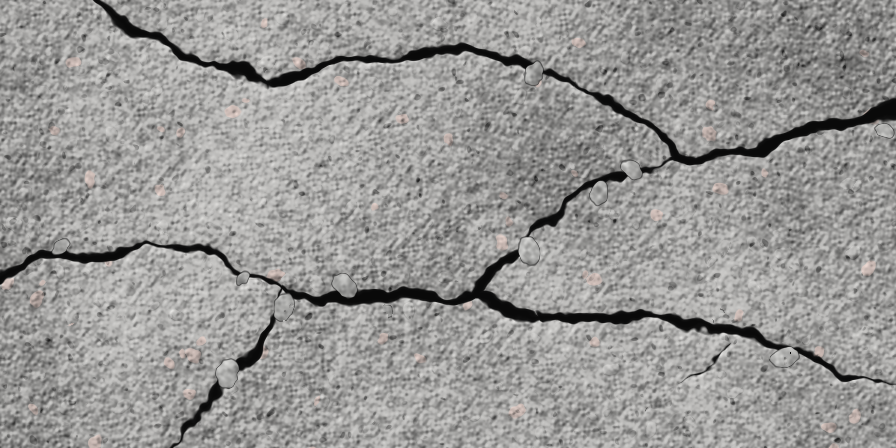
Reproduce this texture procedurally as a WebGL 2 fragment shader.

```glsl
#version 300 es
precision highp float;
// Weathered grey concrete, gritty and sunlit, split by branching black cracks.
uniform vec2 u_resolution;
out vec4 fragColor;

float hash(vec2 p) {
  return fract(sin(dot(p, vec2(127.1, 311.7))) * 43758.55);
}

float noise(vec2 p) {
  vec2 i = floor(p), f = fract(p);
  f = f * f * (3.0 - 2.0 * f);
  return mix(mix(hash(i), hash(i + vec2(1, 0)), f.x),
             mix(hash(i + vec2(0, 1)), hash(i + vec2(1, 1)), f.x), f.y);
}

float fbm(vec2 p) {
  float sum = 0.0, amp = 0.53;
  for (int i = 0; i < 4; i++) {
    sum += amp * noise(p);
    p = mat2(1.6, 1.2, -1.2, 1.6) * p + 7.3;
    amp *= 0.5;
  }
  return sum;
}

// Signed distance to a tapered stroke, bowed to the left of its direction
float stroke(vec2 p, vec2 a, vec2 b, float bow, float w0, float w1) {
  vec2 dir = b - a;
  float t = clamp(dot(p - a, dir) / dot(dir, dir), 0.0, 1.0);
  vec2 side = normalize(vec2(-dir.y, dir.x));
  vec2 c = a + dir * t + side * bow * 4.0 * t * (1.0 - t);
  return length(p - c) - mix(w0, w1, t);
}

// Signed distance to the crack network, with jagged course and uneven width
float cracks(vec2 p) {
  vec2 q = p + 0.085 * (vec2(fbm(p * 9.0), fbm(p * 9.0 + 41.0)) - 0.5);
  // upper crack
  float d = stroke(q, vec2(0.11, 1.03), vec2(0.6, 0.82), -0.015, 0.009, 0.010);
  d = min(d, stroke(q, vec2(0.6, 0.82), vec2(1.3, 0.81), 0.07, 0.010, 0.008));
  d = min(d, stroke(q, vec2(1.3, 0.81), vec2(1.5, 0.66), 0.012, 0.007, 0.010));
  d = min(d, stroke(q, vec2(1.5, 0.66), vec2(2.05, 0.785), -0.025, 0.011, 0.013));
  // lower crack
  d = min(d, stroke(q, vec2(-0.05, 0.38), vec2(0.63, 0.36), 0.07, 0.008, 0.008));
  d = min(d, stroke(q, vec2(0.63, 0.36), vec2(1.04, 0.355), -0.03, 0.010, 0.011));
  d = min(d, stroke(q, vec2(1.04, 0.355), vec2(1.22, 0.29), -0.02, 0.008, 0.006));
  d = min(d, stroke(q, vec2(1.22, 0.29), vec2(2.05, 0.1), 0.055, 0.013, 0.004));
  // branches and a hairline
  d = min(d, stroke(q, vec2(1.04, 0.355), vec2(1.5, 0.66), 0.04, 0.009, 0.007));
  d = min(d, stroke(q, vec2(0.63, 0.36), vec2(0.33, -0.02), 0.045, 0.007, 0.002));
  d = min(d, stroke(q, vec2(1.43, 0.07), vec2(1.64, 0.22), 0.01, -0.002, -0.001));
  return d + 0.011 * (noise(p * 17.0) - 0.5) + 0.005 * (noise(p * 75.0) - 0.5);
}

// Scattered stones: signed distance, random id, offset from the centre
vec4 stones(vec2 p, float scale, float share) {
  vec2 g = p * scale, cell = floor(g);
  vec4 best = vec4(1.0, 0.0, 0.0, 0.0);
  for (int y = -1; y <= 1; y++)
    for (int x = -1; x <= 1; x++) {
      vec2 id = cell + vec2(x, y);
      if (hash(id + scale) > share) continue;
      vec2 o = g - id - vec2(hash(id + 3.1), hash(id + 8.7));
      float angle = 6.28 * hash(id + 5.3);
      vec2 r = mat2(cos(angle), sin(angle), -sin(angle), cos(angle)) * o;
      float d = length(r * vec2(1.0, 1.45)) - mix(0.16, 0.42, hash(id + 1.9));
      if (d < best.x) best = vec4(d, hash(id + 6.1), o);
    }
  return vec4(best.x / scale, best.y, best.zw / scale);
}

// Height of the rough surface
float relief(vec2 p) {
  return 0.35 * noise(p * 34.0) + 0.4 * noise(p.yx * 71.0 + p * 9.0)
       + 0.45 * noise(mat2(0.8, 0.6, -0.6, 0.8) * p * 128.0);
}

void main() {
  vec2 p = gl_FragCoord.xy / u_resolution.y;
  float aa = 0.0012 + 0.5 / u_resolution.y;
  vec2 light = vec2(-0.6, 0.8);
  vec2 rough = p + 0.007 * (vec2(noise(p * 85.0), noise(p * 85.0 + 19.0)) - 0.5);

  // broad stains, darker towards the upper right
  float tone = 0.655 + 0.3 * (fbm(p * 3.2 + 4.0) - 0.5);
  tone -= 0.13 * exp(-3.5 * dot(p - vec2(1.78, 0.85), p - vec2(1.78, 0.85)));
  tone -= 0.07 * exp(-9.0 * dot(p - vec2(1.2, 0.7), p - vec2(1.2, 0.7)));

  // grit lit from the upper left
  float h = relief(p);
  tone += 0.62 * (h - relief(p + light * 0.0045)) + 0.2 * (h - 0.6);
  tone += 0.2 * (noise(p * 150.0 + 31.0) - 0.5);

  // pebbles with a lit side and a small shadow, then dark pits
  vec4 peb = stones(rough, 21.0, 0.4);
  float inside = smoothstep(aa, -aa, peb.x);
  tone -= 0.09 * smoothstep(0.006, 0.0, peb.x) * (1.0 - inside) * step(dot(peb.zw, light), 0.0);
  tone += inside * (0.19 * (peb.y - 0.4) + 7.0 * dot(peb.zw, light));
  vec4 pit = stones(rough + 5.0, 47.0, 0.3);
  tone -= 0.24 * pit.y * smoothstep(aa, -aa, pit.x);
  tone = min(tone, 0.72 + 0.45 * (tone - 0.72));
  vec3 col = max(tone, 0.13) * vec3(1.004, 1.0, 0.99);
  col *= mix(vec3(1), vec3(1.05, 0.97, 0.95), inside * step(0.86, peb.y));

  // cracks with a pale lower lip
  float d = cracks(p);
  float lip = clamp((d - cracks(p + vec2(0, 0.006))) / 0.006, -1.0, 1.0);
  col += 0.09 * lip * exp(-90.0 * max(d, 0.0));
  vec3 hollow = vec3(0.035) + 0.05 * h * smoothstep(-0.008, 0.0, d);
  col = mix(hollow, col, smoothstep(-aa, aa * 1.3, d));

  // loose chips wedged in the cracks
  vec4 chip = stones(rough + 2.0, 11.0, 0.3);
  if (chip.x < 0.01 && abs(cracks(p - chip.zw) - 0.004) < 0.012) {
    float face = 0.64 + 4.0 * dot(chip.zw, light) + 0.45 * (h - 0.6);
    col = mix(col, vec3(0.1), 0.75 * smoothstep(0.004, 0.0, chip.x));
    col = mix(col, face * vec3(1.0, 1.0, 0.99), smoothstep(aa, -aa, chip.x));
  }
  fragColor = vec4(clamp(col, 0.0, 1.0), 1.0);
}
```
